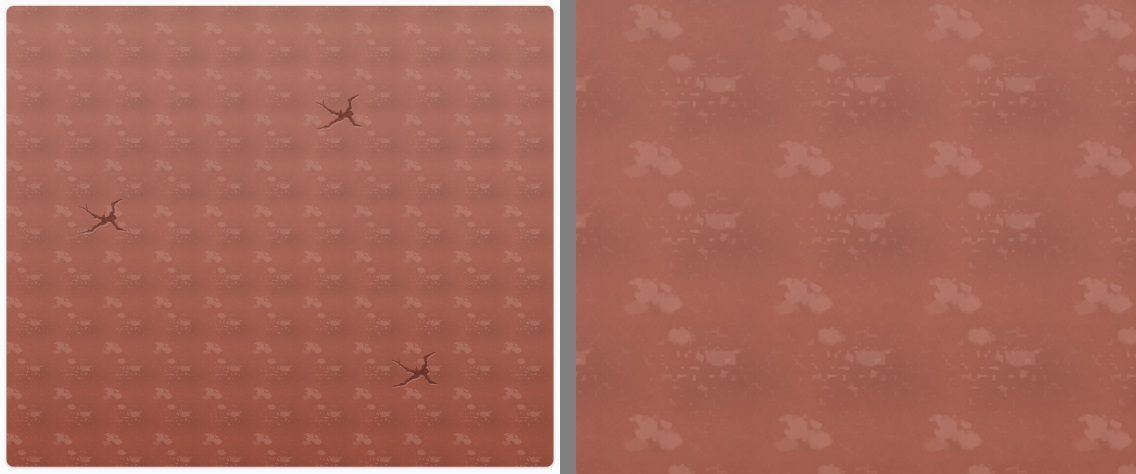
Left, the full canvas; right, a detail of the centre.
A WebGL 1 fragment shader for this texture:

```glsl
precision highp float;
// A weathered clay panel with rounded corners on a pale page. One tile of pale
// flakes, specks and dark smudges repeats 11 by 10 times over a vertical
// gradient, built from wrapping noise; three branching cracks lie on top.
// Lengths are in hundredths of the canvas width.

uniform vec2 u_resolution;

const vec2 PITCH = vec2(8.92, 8.145);        // tile size
const vec2 TILE_ANCHOR = vec2(56.1, 46.75);  // centre of one large flake
const vec4 MARGIN = vec4(1.17, 1.30, 1.17, 1.04); // left, bottom, right, top
const float CORNER = 1.3;
const float CRACK_SCALE = 1.3;
const float FLAKE_OPACITY = 0.27;
const float SPECK_OPACITY = 0.25;
const float SMUDGE_DEPTH = 0.075;
const vec3 CLAY_TOP = vec3(0.675, 0.445, 0.395);
const vec3 CLAY_MIDDLE = vec3(0.642, 0.388, 0.332);
const vec3 CLAY_BOTTOM = vec3(0.580, 0.300, 0.235);
const vec3 FLAKE = vec3(0.82, 0.64, 0.59);
const vec3 CRACK_TINT = vec3(0.70, 0.60, 0.60);
const vec3 PAGE = vec3(0.985);
const vec3 SHADOW = vec3(0.84);

float hash(vec2 p) {
  vec3 q = fract(vec3(p.xyx) * 0.1031);
  q += dot(q, q.yzx + 33.33);
  return fract((q.x + q.y) * q.z);
}

// Value noise that wraps after a whole number of cells.
float noise(vec2 p, vec2 period) {
  vec2 i = floor(p), f = fract(p);
  f = f * f * (3.0 - 2.0 * f);
  vec2 a = mod(i, period), b = mod(i + 1.0, period);
  return mix(mix(hash(a), hash(vec2(b.x, a.y)), f.x),
             mix(hash(vec2(a.x, b.y)), hash(b), f.x), f.y);
}

float tileNoise(vec2 uv, vec2 cells) {
  return noise(uv * cells, cells);
}

// Distance from a spot in the tile, in units of its radii, wrapped at the edges.
float spot(vec2 uv, vec2 centre, vec2 radii) {
  vec2 d = (fract(uv - centre / PITCH + 0.5) - 0.5) * PITCH;
  return length(d / radii);
}

float flake(vec2 uv, vec2 centre, vec2 radii, float ragged) {
  return 1.0 - smoothstep(0.65, 1.15, spot(uv, centre, radii) + ragged);
}

float limb(vec2 p, vec2 a, vec2 b, float ra, float rb) {
  vec2 pa = p - a, ba = b - a;
  float h = clamp(dot(pa, ba) / dot(ba, ba), 0.0, 1.0);
  return length(pa - ba * h) - mix(ra, rb, h);
}

// Signed distance to a crack: a ragged core with four tapering arms.
float crack(vec2 p) {
  p += 0.22 * (vec2(noise(p * 2.5 + 40.0, vec2(97.0)),
                    noise(p * 2.5 + 70.0, vec2(97.0))) - 0.5);
  float d = limb(p, vec2(-0.3, -0.15), vec2(0.9, 0.05), 0.36, 0.48);
  d = min(d, limb(p, vec2(-0.2, 0.1), vec2(-0.25, 0.85), 0.28, 0.03));
  // upper right
  d = min(d, limb(p, vec2(0.5, 0.2), vec2(1.1, 1.0), 0.32, 0.20));
  d = min(d, limb(p, vec2(1.1, 1.0), vec2(0.95, 2.0), 0.20, 0.18));
  d = min(d, limb(p, vec2(0.95, 2.0), vec2(2.3, 2.75), 0.18, 0.03));
  // upper left, forked
  d = min(d, limb(p, vec2(-0.2, 0.0), vec2(-1.3, 0.2), 0.25, 0.16));
  d = min(d, limb(p, vec2(-1.3, 0.2), vec2(-2.4, 1.0), 0.16, 0.11));
  d = min(d, limb(p, vec2(-2.4, 1.0), vec2(-3.5, 1.7), 0.11, 0.03));
  d = min(d, limb(p, vec2(-2.5, 1.0), vec2(-2.75, 1.9), 0.11, 0.03));
  // lower left
  d = min(d, limb(p, vec2(0.0, -0.4), vec2(-1.4, -1.0), 0.26, 0.18));
  d = min(d, limb(p, vec2(-1.4, -1.0), vec2(-1.8, -1.55), 0.18, 0.15));
  d = min(d, limb(p, vec2(-1.8, -1.55), vec2(-3.6, -2.0), 0.15, 0.02));
  // lower right
  d = min(d, limb(p, vec2(0.8, -0.1), vec2(1.5, -1.25), 0.32, 0.20));
  return min(d, limb(p, vec2(1.5, -1.25), vec2(2.5, -1.6), 0.20, 0.03));
}

vec3 clay(vec2 p, float height) {
  vec3 col = height < 0.5 ? mix(CLAY_BOTTOM, CLAY_MIDDLE, height * 2.0)
                          : mix(CLAY_MIDDLE, CLAY_TOP, height * 2.0 - 1.0);
  vec2 uv = (p - TILE_ANCHOR) / PITCH;
  float coarse = tileNoise(uv, vec2(5.0, 4.0));
  float medium = tileNoise(uv, vec2(15.0, 14.0));
  float fine = tileNoise(uv, vec2(38.0, 34.0));
  float grain = tileNoise(uv, vec2(64.0, 58.0));
  float drift = noise(p / 11.0, vec2(97.0));

  // smudges, mottling and slow variation between tiles
  float smudge = exp(-pow(spot(uv, vec2(4.4, -4.7), vec2(3.6, 1.9)), 2.0));
  col *= 1.015 - SMUDGE_DEPTH * smudge * (0.5 + 0.5 * medium + 0.4 * drift);
  col *= 1.0 + 0.035 * (coarse - 0.5) + 0.025 * (medium - 0.5)
             + 0.025 * (grain - 0.5) + 0.03 * (drift - 0.5);

  // pale flakes with ragged edges
  float ragged = 1.1 * (medium - 0.5) + 0.7 * (fine - 0.5);
  float pale = flake(uv, vec2(-0.45, 0.65), vec2(1.25, 0.75), ragged);
  pale = max(pale, flake(uv, vec2(0.7, -0.15), vec2(0.72, 0.62), ragged * 0.6));
  pale = max(pale, 0.6 * flake(uv, vec2(-1.5, -0.5), vec2(0.75, 0.45), ragged));
  pale = max(pale, 0.9 * flake(uv, vec2(1.4, -2.2), vec2(0.65, 0.55), ragged * 0.7));
  pale = max(pale, 0.8 * flake(uv, vec2(3.9, -3.5), vec2(1.15, 0.5), ragged));
  col = mix(col, FLAKE, FLAKE_OPACITY * pale);

  // specks, dense below the flakes and sparse elsewhere
  float density = exp(-pow(spot(uv, vec2(2.3, -4.1), vec2(2.6, 1.9)), 2.0));
  float specks = smoothstep(0.70, 0.90, fine + 0.13 * density - 0.05);
  return mix(col, FLAKE, SPECK_OPACITY * specks * (0.25 + 0.75 * density));
}

float panel(vec2 p, vec2 low, vec2 high) {
  vec2 q = abs(p - 0.5 * (low + high)) - 0.5 * (high - low) + CORNER;
  return length(max(q, 0.0)) + min(max(q.x, q.y), 0.0) - CORNER;
}

void main() {
  float pixel = 100.0 / u_resolution.x;
  vec2 p = gl_FragCoord.xy * pixel;
  vec2 low = MARGIN.xy, high = u_resolution * pixel - MARGIN.zw;
  vec3 col = clay(p, clamp((p.y - low.y) / (high.y - low.y), 0.0, 1.0));

  // cracks with a pale lower rim
  float soft = 0.8 * pixel / CRACK_SCALE;
  for (int i = 0; i < 3; i++) {
    vec2 centre = i == 0 ? vec2(61.2, 64.2) : i == 1 ? vec2(18.9, 45.6) : vec2(74.7, 18.2);
    vec2 q = (p - centre) / CRACK_SCALE;
    float inside = 1.0 - smoothstep(-soft, soft, crack(q));
    float rim = 1.0 - smoothstep(-soft, soft, crack(q + vec2(-0.07, 0.17)));
    float shade = 0.85 + 0.3 * noise(q * 3.0 + 50.0, vec2(97.0));
    col = mix(col, FLAKE, 0.38 * rim * (1.0 - inside));
    col = mix(col, col * CRACK_TINT * shade, inside * 0.95);
  }

  // page and soft shadow around the panel
  float outside = max(panel(p + vec2(0.0, 0.12), low, high), 0.0);
  vec3 page = mix(PAGE, SHADOW, exp(-outside * 5.0));
  float edge = smoothstep(-0.7 * pixel, 0.7 * pixel, panel(p, low, high));
  gl_FragColor = vec4(mix(col, page, edge), 1.0);
}
```
